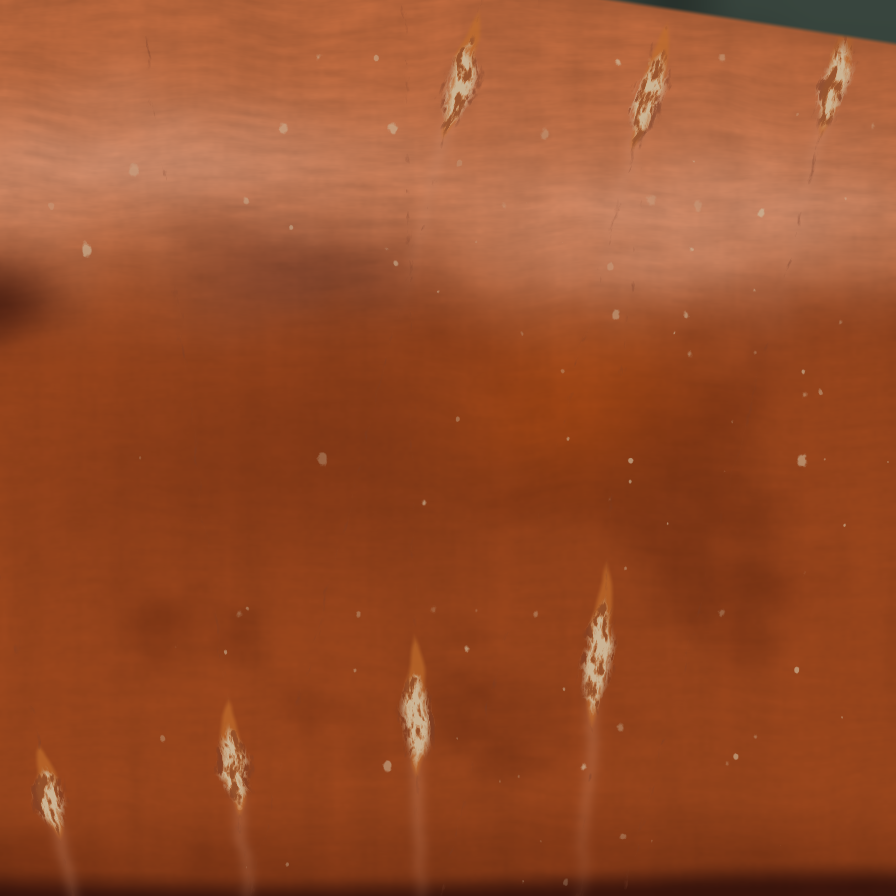
Write a Shadertoy shader that draws this texture.

```glsl
// Glossy copper-brown bark with pale flaking vertical slits and scattered specks.

const vec3 BARK = vec3(0.585, 0.262, 0.105);
const vec3 DEEP = vec3(0.45, 0.185, 0.07);
const vec3 SHADOW = vec3(0.23, 0.08, 0.045);
const vec3 UPPER = vec3(0.70, 0.385, 0.225);
const vec3 SHEEN = vec3(0.775, 0.52, 0.395);
const vec3 EMBER = vec3(0.68, 0.29, 0.07);
const vec3 STAIN = vec3(0.46, 0.24, 0.16);
const vec3 SLIT = vec3(0.76, 0.43, 0.17);
const vec3 FLAKE = vec3(0.80, 0.72, 0.60);
const vec3 BACKDROP = vec3(0.19, 0.235, 0.21);

float hash(vec2 p) {
    vec3 q = fract(vec3(p.xyx) * 0.1031);
    q += dot(q, q.yzx + 33.33);
    return fract((q.x + q.y) * q.z);
}

float noise(vec2 p) {
    vec2 i = floor(p), f = fract(p);
    f = f * f * (3.0 - 2.0 * f);
    float low = mix(hash(i), hash(i + vec2(1, 0)), f.x);
    float high = mix(hash(i + vec2(0, 1)), hash(i + vec2(1, 1)), f.x);
    return mix(low, high, f.y);
}

float fbm(vec2 p) {
    float sum = 0.0, amp = 0.5;
    for (int i = 0; i < 4; i++) {
        sum += amp * noise(p);
        p = p * 2.03 + 17.3;
        amp *= 0.5;
    }
    return sum / 0.9375;
}

// Soft elliptical spot, 1 at its centre.
float spot(vec2 p, vec2 centre, vec2 radius) {
    vec2 d = (p - centre) / radius;
    return exp(-dot(d, d));
}

// Lit cylinder: dark lower edge, warm belly, bright upper flank.
vec3 barkBody(vec2 p) {
    vec2 w = p + 0.07 * (vec2(fbm(p * 5.0), fbm(p * 5.0 + 40.0)) - 0.5);
    float cloud = fbm(p * vec2(5.0, 6.0) + 8.0);
    vec3 col = mix(BARK, DEEP, 0.7 * smoothstep(0.48, 0.8, cloud));
    col = mix(col, DEEP, 0.55 * spot(w, vec2(0.36, 0.49), vec2(0.3, 0.12)));
    col = mix(col, DEEP, 0.45 * spot(w, vec2(0.77, 0.50), vec2(0.07, 0.1)));
    col = mix(col, EMBER, 0.6 * spot(w, vec2(0.64, 0.58), vec2(0.13, 0.11)));
    col = mix(col, UPPER, smoothstep(0.60, 0.79, w.y));
    float sheen = spot(w, vec2(0.13, 0.81), vec2(0.34, 0.085))
                + spot(w, vec2(0.80, 0.76), vec2(0.30, 0.10));
    col = mix(col, SHEEN, min(sheen, 1.0) * (0.7 + 0.4 * fbm(p * vec2(9.0, 22.0))));
    col = mix(col, STAIN, 0.75 * spot(w, vec2(0.33, 0.69), vec2(0.14, 0.06)));
    col = mix(col, SHADOW, 0.75 * spot(w, vec2(0.0, 0.68), vec2(0.06, 0.045)));
    col = mix(col, DEEP, 0.6 * smoothstep(0.13, 0.02, w.y));
    return mix(SHADOW, col, smoothstep(0.0, 0.035, p.y + 0.008 * sin(p.x * 5.0)));
}

// Fine crosswise wrinkles and faint lengthwise streaks.
float grain(vec2 p) {
    float wrinkle = fbm(vec2(p.x * 22.0, p.y * 120.0 + 3.0 * noise(p * 9.0))) - 0.5;
    float streak = fbm(vec2(p.x * 32.0, p.y * 3.0)) - 0.5;
    float pores = noise(p * 170.0) - 0.5;
    return wrinkle * mix(0.06, 0.14, smoothstep(0.6, 0.8, p.y)) + streak * 0.09 + pores * 0.022;
}

// Pointed slit with an orange bed, a torn pale core and a faint tail below.
vec3 addSlit(vec3 col, vec2 p, vec2 centre, float halfLength, float lean, float seed) {
    vec2 d = p - centre;
    d.x -= lean * d.y + 0.006 * (noise(vec2(d.y * 45.0, seed)) - 0.5);
    float t = d.y / halfLength;
    float width = 0.012 * max(1.0 - t * t, 0.0);
    float bed = smoothstep(width + 0.003, width - 0.004, abs(d.x)) * smoothstep(1.05, 0.8, abs(t));
    float tail = exp(-pow(d.x / 0.009, 2.0)) * smoothstep(-4.0, -0.8, t) * smoothstep(0.6, -0.6, t);
    float torn = fbm(vec2(d.x * 190.0, d.y * 75.0) + seed * 13.0);
    float reach = 0.021 * max(1.0 - pow((t + 0.15) / 0.75, 2.0), 0.0);
    float core = smoothstep(reach + 0.002, reach - 0.009, abs(d.x) + 0.022 * (torn - 0.4));
    col = mix(col, SHEEN, 0.28 * tail);
    col = mix(col, SLIT, 0.65 * bed);
    col = mix(col, STAIN, 0.5 * core * smoothstep(0.5, 0.3, torn));
    return mix(col, FLAKE, 0.95 * core * smoothstep(0.34, 0.58, torn));
}

// Ragged specks, one at most per grid cell, denser to the right.
float specks(vec2 p, float cells, float density, float seed) {
    vec2 id = floor(p * cells);
    vec2 key = id + seed;
    vec2 centre = 0.3 + 0.4 * vec2(hash(key + 3.1), hash(key + 7.7));
    vec2 d = (fract(p * cells) - centre) * vec2(1.15, 0.9);
    float radius = mix(0.07, 0.21, pow(hash(key + 11.9), 2.0));
    float ragged = length(d) + 0.2 * (fbm(p * 150.0) - 0.5);
    float present = step(hash(key), density * mix(0.35, 1.4, smoothstep(0.2, 0.7, id.x / cells)));
    return present * smoothstep(radius, radius - 0.09, ragged) * (0.3 + 0.6 * hash(key + 5.3));
}

void mainImage(out vec4 fragColor, in vec2 fragCoord) {
    vec2 p = fragCoord / iResolution.xy;
    vec3 col = barkBody(p) * (1.0 + grain(p));

    float flakes = max(specks(p, 24.0, 0.07, 20.0), specks(p, 42.0, 0.03, 90.0));
    col = mix(col, FLAKE, 0.8 * flakes);

    // Upper slits lean right; lower ones turn with their place along the trunk.
    for (int i = 0; i < 3; i++) {
        float k = float(i), r = hash(vec2(k, 4.0));
        col = addSlit(col, p, vec2(0.515 + 0.21 * k, 0.90 + 0.03 * r), 0.075, 0.26, k + 1.0);
    }
    for (int i = 0; i < 4; i++) {
        float k = float(i), r = hash(vec2(k, 9.0));
        float x = 0.055 + 0.205 * k;
        vec2 centre = vec2(x, 0.09 + 0.05 * k + 0.04 * r);
        col = addSlit(col, p, centre, 0.055 + 0.014 * k, 0.5 * (x - 0.5), k + 8.0);
    }

    // Blurred backdrop beyond the sloping upper rim.
    float rim = p.y - (1.0 - 0.155 * (p.x - 0.68));
    col = mix(col, UPPER * 0.85, 0.5 * smoothstep(-0.025, 0.0, rim) * step(0.6, p.x));
    vec3 backdrop = BACKDROP * (0.8 + 0.4 * noise(p * 12.0));
    col = mix(col, backdrop, smoothstep(-0.003, 0.004, rim));
    fragColor = vec4(clamp(col, 0.0, 1.0), 1.0);
}
```
